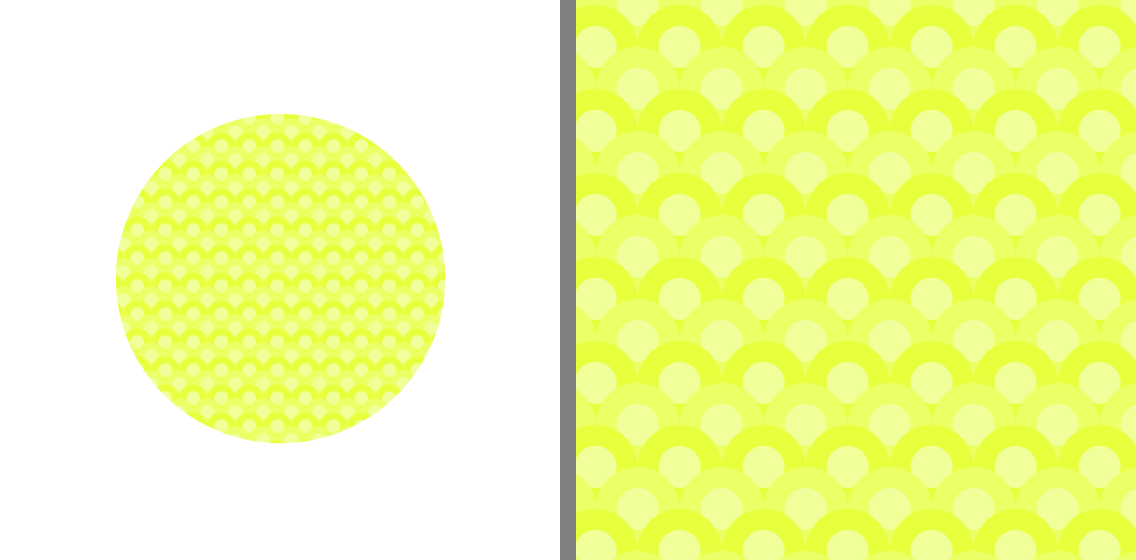
Left, the full canvas; right, a detail of the centre.
Write a WebGL 2 fragment shader that draws this pattern.

```glsl
#version 300 es
precision highp float;
// Disc of overlapping yellow-green fish scales on white, 20 scales across and 40 rows down the tile.
uniform vec2 u_resolution;
out vec4 fragColor;

// Coverage of a disc, softened over one pixel.
float disc(vec2 p, float radius, float pixel) {
  return clamp(0.5 - (length(p) - radius) / pixel, 0.0, 1.0);
}

// Rows half a scale apart; each row overlaps the one above it.
vec3 scales(vec2 p, float pixel) {
  float baseRow = floor(p.y * 2.0);
  vec3 color = vec3(0.92, 1.0, 0.40);
  for (int i = 2; i >= -1; i--) {
    float row = baseRow + float(i);
    float odd = mod(row, 2.0);
    vec2 q = vec2(fract(p.x + 0.5 * odd + 0.5) - 0.5, p.y - 0.5 * row);
    vec3 rim = mix(vec3(0.91, 1.0, 0.24), vec3(0.92, 1.0, 0.40), odd);
    vec3 scale = mix(rim, vec3(0.94, 1.0, 0.60), disc(q, 0.25, pixel));
    color = mix(color, scale, disc(q, 0.5, pixel));
  }
  return color;
}

void main() {
  vec2 uv = gl_FragCoord.xy / u_resolution;
  float pixel = 1.0 / min(u_resolution.x, u_resolution.y);
  vec3 pattern = scales(uv * 20.0 - vec2(0.9, 0.775), pixel * 20.0);

  // Large disc window on the white ground.
  float window = disc(uv - vec2(0.501, 0.5025), 0.294, pixel);
  fragColor = vec4(mix(vec3(1.0), pattern, window), 1.0);
}
```
